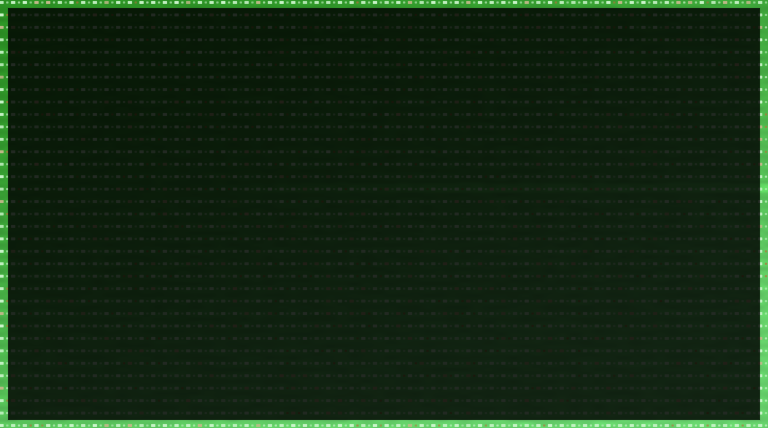
This pattern is drawn by a Shadertoy shader. Its source:

```glsl
const float COLUMNS = 65.8;          // bead pairs across the canvas
const float ROWS = 34.4;             // bead rows down the canvas
const vec2 FIRST_BEAD = vec2(0.0035, 0.0058);
const vec2 LONG_HALF = vec2(0.0050, 0.0034);
const vec2 SHORT_HALF = vec2(0.0027, 0.0024);
const float FRAME_WIDTH = 0.0187;
const float PANEL_DIM = 0.17;
const float WEAR = 0.10;
const float RED_CHANCE = 0.13;
const vec3 DEEP_GREEN = vec3(0.17, 0.57, 0.14);
const vec3 LIGHT_GREEN = vec3(0.40, 0.82, 0.42);
const vec3 BEAD_WHITE = vec3(0.80, 0.96, 0.80);
const vec3 BEAD_RED = vec3(0.72, 0.43, 0.22);

float hash(vec2 p) {
    p = fract(p * vec2(0.1031, 0.1137));
    p += dot(p, p.yx + 33.33);
    return fract((p.x + p.y) * p.x * 91.7);
}

float noise(vec2 p) {
    vec2 i = floor(p), f = fract(p);
    f = f * f * (3.0 - 2.0 * f);
    return mix(mix(hash(i), hash(i + vec2(1, 0)), f.x),
               mix(hash(i + vec2(0, 1)), hash(i + vec2(1, 1)), f.x), f.y);
}

float roundedBox(vec2 p, vec2 halfSize, float radius) {
    vec2 d = abs(p) - halfSize + radius;
    return length(max(d, 0.0)) + min(max(d.x, d.y), 0.0) - radius;
}

float cover(float dist, float pixel) {
    return 1.0 - smoothstep(-0.7 * pixel, 0.7 * pixel, dist);
}

// Green board, lighter towards the lower right, with faint traces and one pale band
vec3 board(vec2 p, vec2 size) {
    float light = 0.35 * p.x / size.x + 0.65 * p.y;
    vec3 color = mix(DEEP_GREEN, LIGHT_GREEN, smoothstep(0.0, 0.95, light));
    float trace = cos(6.2832 * (p.y - FIRST_BEAD.y) * ROWS);
    color *= 1.0 + 0.025 * trace + WEAR * (noise(p * vec2(35.0, 110.0)) - 0.5);
    float band = cover(abs(p.y - 0.439) - 0.011, 0.006);
    return color * (1.0 + 0.12 * band * smoothstep(0.35, 1.0, p.x));
}

// Alternating long and short beads, each with its own brightness
vec3 addBeads(vec3 color, vec2 p, vec2 size, float pixel) {
    vec2 cellSize = vec2(0.5 * size.x / COLUMNS, 1.0 / ROWS);
    vec2 grid = (p - FIRST_BEAD) / cellSize;
    vec2 id = floor(grid + 0.5);
    vec2 local = (grid - id) * cellSize;
    bool isShort = mod(id.x, 2.0) > 0.5;
    vec2 halfSize = isShort ? SHORT_HALF : LONG_HALF;
    float mask = cover(roundedBox(local, halfSize, 0.0018), pixel);
    float random = hash(id + 17.0);
    float redness = step(random, RED_CHANCE) * (isShort ? 1.0 : 0.45);
    vec3 bead = mix(BEAD_WHITE, BEAD_RED, redness);
    float strength = (isShort ? 0.5 : 0.8) + 0.2 * hash(id + 53.0);
    return mix(color, bead, mask * strength);
}

void mainImage(out vec4 fragColor, in vec2 fragCoord) {
    float pixel = 1.0 / iResolution.y;
    vec2 size = vec2(iResolution.x * pixel, 1.0);
    vec2 p = vec2(fragCoord.x * pixel, 1.0 - fragCoord.y * pixel);

    vec3 color = addBeads(board(p, size), p, size, pixel);

    // Dark panel inside the bright frame
    vec2 edge = min(p, size - p);
    float panel = cover(FRAME_WIDTH - min(edge.x, edge.y), pixel);
    color *= mix(1.0, PANEL_DIM, panel);

    fragColor = vec4(color, 1.0);
}
```
